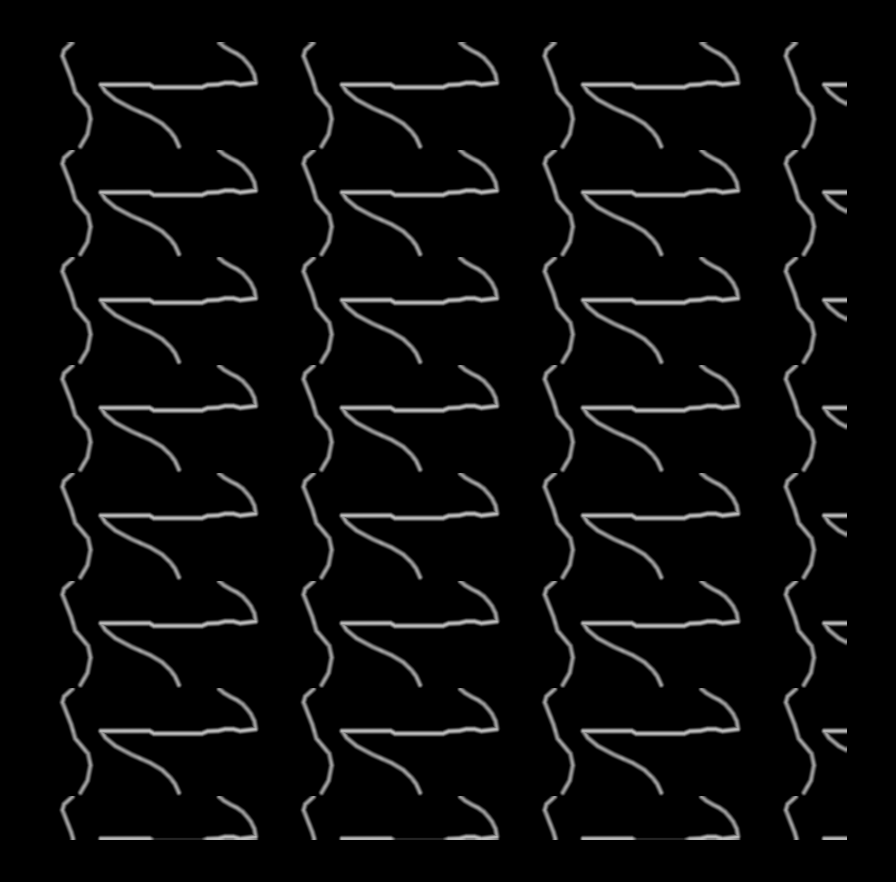
A Shadertoy shader for this pattern:

```glsl
// Repeating thin grey zigzag and wavy strokes in a square frame on black.
#define CANVAS_WIDTH 768.0        // design units across the canvas
#define FRAME_SIDE 684.0          // side of the centred square
#define TILE vec2(206.7, 92.33)   // size of one repeat
#define STROKE_RADIUS 3.6         // distance at which a stroke fades out
#define CURVE_GREY 0.62
#define BAR_GREY 0.74
#define EDGE_HOLD 1.5             // border strip that repeats its inner row
#define STEP_CELL 3.0             // size of the faint beading along curves
#define BEADING 0.12

const int COUNT = 9;

// Strokes in tile units, y pointing down.
const vec2 WAVE[COUNT] = vec2[](
    vec2(20, 0.7), vec2(13, 7), vec2(11.5, 12), vec2(19, 31), vec2(22.5, 43),
    vec2(33.5, 56), vec2(35.6, 66), vec2(33, 79), vec2(27, 89.4));
const vec2 HOOK[COUNT] = vec2[](
    vec2(146, 0.7), vec2(150, 4), vec2(156, 7.5), vec2(161, 10), vec2(166, 13.5),
    vec2(170, 18), vec2(173, 22), vec2(176, 28), vec2(177.2, 34.5));
const vec2 BAR[COUNT] = vec2[](
    vec2(177, 35), vec2(164, 36.6), vec2(158, 35), vec2(151, 35), vec2(145, 36.4),
    vec2(136, 36.8), vec2(131, 38.8), vec2(90, 38.8), vec2(86, 36.5));
const vec2 TAIL[COUNT] = vec2[](
    vec2(44.5, 36.6), vec2(48.5, 42.5), vec2(57, 49.5), vec2(70.5, 56.7), vec2(87, 64),
    vec2(97, 70), vec2(104, 76.7), vec2(108, 82), vec2(111.3, 89.4));

float hash(vec2 p) {
    return fract(sin(dot(p, vec2(127.1, 311.7))) * 43758.5);
}

float valueNoise(vec2 p) {
    vec2 i = floor(p), f = smoothstep(0.0, 1.0, fract(p));
    return mix(mix(hash(i), hash(i + vec2(1, 0)), f.x),
               mix(hash(i + vec2(0, 1)), hash(i + vec2(1, 1)), f.x), f.y);
}

float segmentDistance(vec2 p, vec2 a, vec2 b) {
    vec2 ab = b - a;
    return length(p - a - ab * clamp(dot(p - a, ab) / dot(ab, ab), 0.0, 1.0));
}

float polylineDistance(vec2 p, vec2 points[COUNT]) {
    float d = 1e4;
    for (int i = 1; i < COUNT; i++)
        d = min(d, segmentDistance(p, points[i - 1], points[i]));
    return d;
}

float softStroke(float d) {
    return 1.0 - smoothstep(0.0, STROKE_RADIUS, d);
}

void mainImage(out vec4 fragColor, in vec2 fragCoord) {
    // Frame coordinates from the upper left corner
    float pixel = CANVAS_WIDTH / iResolution.x;
    vec2 centred = (fragCoord - 0.5 * iResolution.xy) * pixel;
    vec2 p = vec2(centred.x, -centred.y) + 0.5 * FRAME_SIDE;
    p = clamp(p, EDGE_HOLD, FRAME_SIDE - EDGE_HOLD);
    vec2 local = mod(p, TILE);

    // Curved strokes with slight beading
    float curveDistance = min(polylineDistance(local, WAVE),
                              min(polylineDistance(local, HOOK), polylineDistance(local, TAIL)));
    float bead = 1.0 + BEADING * (valueNoise(local / STEP_CELL) - 0.5);
    float curves = CURVE_GREY * bead * softStroke(curveDistance);

    // Brighter crossbar
    float barDistance = min(polylineDistance(local, BAR),
                            segmentDistance(local, BAR[COUNT - 1], TAIL[0]));
    float bar = BAR_GREY * softStroke(barDistance);

    // Clip to the square frame
    float border = max(abs(centred.x), abs(centred.y)) - 0.5 * FRAME_SIDE;
    float inside = 1.0 - smoothstep(-0.5 * pixel, 0.5 * pixel, border);
    fragColor = vec4(vec3(max(curves, bar) * inside), 1.0);
}
```
